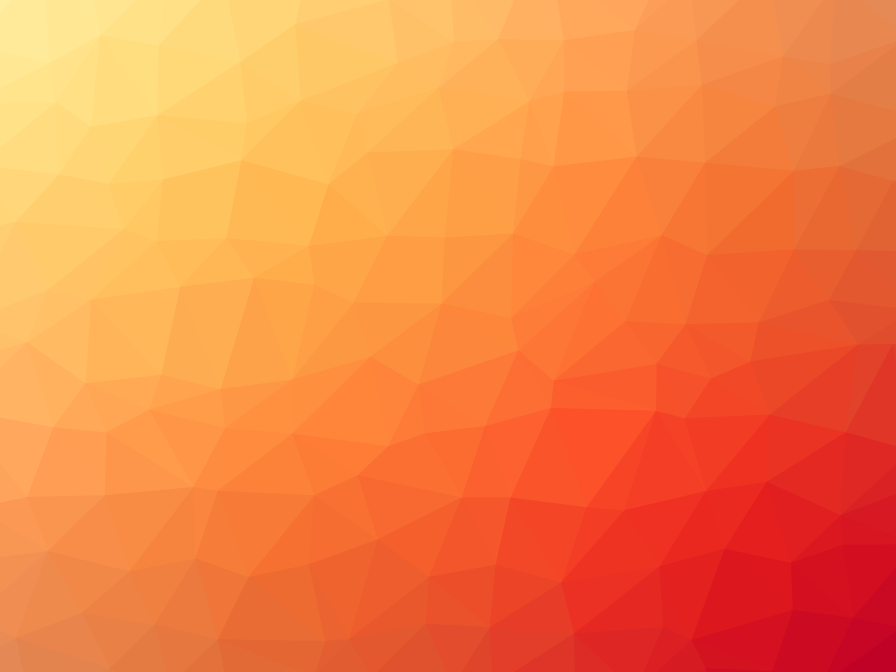
Give the GLSL for this background, as a WebGL 1 fragment shader.

```glsl
precision highp float;
// Low-poly background: a jittered grid of points is split into flat triangles.
// Each triangle takes its colour from its centre, by blending one warm ramp
// running left to right with the same ramp running top to bottom.

uniform vec2 u_resolution;

const vec2 GRID = vec2(13.36, 10.36);   // cells across the canvas
const vec2 OFFSET = vec2(0.56, 0.63);   // grid shift, in cells

vec2 hash2(vec2 p) {
  vec3 q = fract(p.xyx * vec3(0.1031, 0.1030, 0.0973));
  q += dot(q, q.yzx + 33.33);
  return fract((q.xx + q.yz) * q.zy);
}

float cross2(vec2 a, vec2 b) { return a.x * b.y - a.y * b.x; }

vec2 gridPoint(vec2 id) { return id + 0.74 * (hash2(id + 17.0) - 0.5); }

// Pale yellow through orange to crimson.
vec3 warmRamp(float t) {
  t = clamp(t, 0.0, 1.0) * 6.0;
  vec3 c = mix(vec3(1.0, 0.93, 0.63), vec3(1.0, 0.85, 0.46), min(t, 1.0));
  c = mix(c, vec3(1.0, 0.70, 0.30), clamp(t - 1.0, 0.0, 1.0));
  c = mix(c, vec3(0.99, 0.55, 0.24), clamp(t - 2.0, 0.0, 1.0));
  c = mix(c, vec3(0.99, 0.31, 0.16), clamp(t - 3.0, 0.0, 1.0));
  c = mix(c, vec3(0.89, 0.10, 0.11), clamp(t - 4.0, 0.0, 1.0));
  return mix(c, vec3(0.74, 0.0, 0.15), clamp(t - 5.0, 0.0, 1.0));
}

vec3 meshColor(vec2 uv) {
  vec3 across = warmRamp(uv.x);
  vec3 down = warmRamp(uv.y);
  vec3 gap = across - down;
  // The last term imitates perceptual mixing of distant hues.
  return 0.5 * (across + down) + dot(gap, gap) * vec3(0.02, 0.06, -0.05);
}

float edgeDistance(vec2 p, vec2 a, vec2 b) {
  return cross2(b - a, p - a) / length(b - a);
}

// Colour weighted by smooth coverage, with the weight in alpha.
vec4 triangle(vec2 p, vec2 a, vec2 b, vec2 c, float pixel) {
  float inside = min(edgeDistance(p, a, b),
                     min(edgeDistance(p, b, c), edgeDistance(p, c, a)));
  float coverage = clamp(inside / pixel + 0.5, 0.0, 1.0);
  vec2 centre = (a + b + c) / 3.0;
  return vec4(meshColor((centre + OFFSET) / GRID), 1.0) * coverage;
}

void main() {
  vec2 uv = gl_FragCoord.xy / u_resolution;
  uv.y = 1.0 - uv.y;
  vec2 p = uv * GRID - OFFSET;
  float pixel = GRID.x / u_resolution.x;
  vec4 sum = vec4(0.0);

  // Visit every quad that can reach this point.
  for (int j = -1; j <= 1; j++) {
    for (int i = -1; i <= 1; i++) {
      vec2 id = floor(p) + vec2(float(i), float(j));
      vec2 a = gridPoint(id);
      vec2 b = gridPoint(id + vec2(1.0, 0.0));
      vec2 c = gridPoint(id + vec2(1.0, 1.0));
      vec2 d = gridPoint(id + vec2(0.0, 1.0));

      // Sine of the summed opposite angles picks the Delaunay diagonal.
      float angleSine = cross2(b - a, d - a) * dot(d - c, b - c)
                      + dot(b - a, d - a) * cross2(d - c, b - c);
      if (angleSine < 0.0) {
        sum += triangle(p, a, b, c, pixel) + triangle(p, a, c, d, pixel);
      } else {
        sum += triangle(p, a, b, d, pixel) + triangle(p, b, c, d, pixel);
      }
    }
  }
  gl_FragColor = vec4(sum.rgb / max(sum.a, 0.001), 1.0);
}
```
